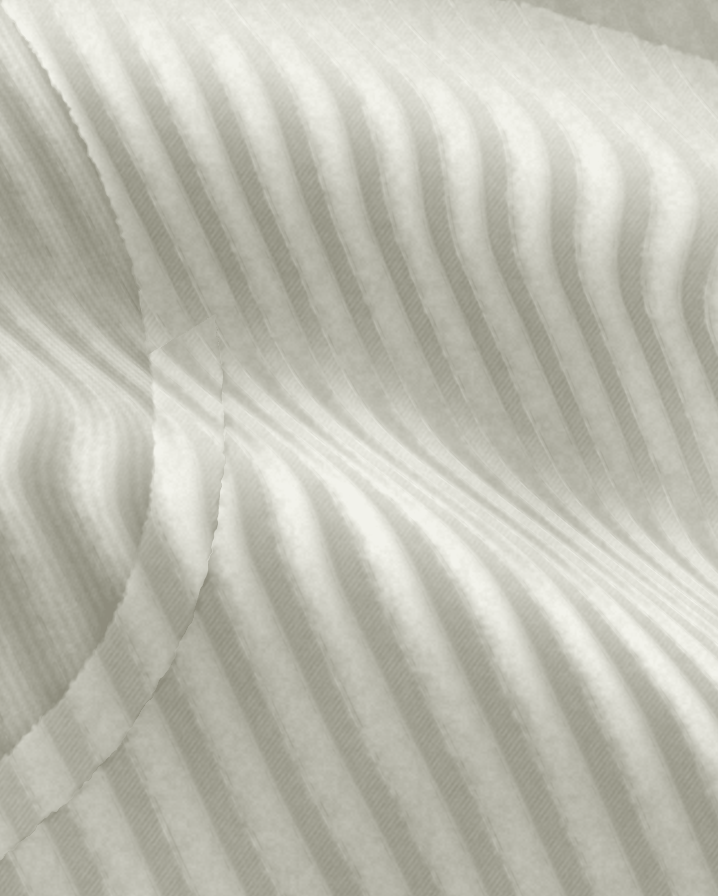
Reproduce this texture procedurally as a Shadertoy shader.

```glsl
float hash(vec2 p) {
    vec3 q = fract(p.xyx * vec3(0.1031, 0.1030, 0.0973));
    q += dot(q, q.yzx + 33.33);
    return fract((q.x + q.y) * q.z);
}

float noise(vec2 p) {
    vec2 i = floor(p), f = fract(p);
    f = f * f * (3.0 - 2.0 * f);
    return mix(mix(hash(i), hash(i + vec2(1, 0)), f.x),
               mix(hash(i + vec2(0, 1)), hash(i + vec2(1, 1)), f.x), f.y);
}

// Bell with a different width on each side
float bell(float x, float before, float after) {
    float s = x / (x < 0.0 ? before : after);
    return exp(-s * s);
}

void mainImage(out vec4 fragColor, in vec2 fragCoord) {
    vec2 p = fragCoord / iResolution.y;
    p.y = 1.0 - p.y;
    float px = 1.0 / iResolution.y;
    float fuzz = noise(p * 75.0) * 0.45 + noise(p * 190.0) * 0.55 - 0.5;
    float sway = noise(p * 5.0 + 7.0) - 0.5;

    // Distance across the two folds
    float fold = p.y - 0.26 * p.x - 0.14 * p.x * p.x;
    float topFold = fold + 0.15 * p.x;
    float below = smoothstep(0.32, 0.55, fold);

    // Curved seam, with a stitched facing on its right side
    float k = p.y - 0.48, kp = max(k, 0.0);
    float slope = 1.5 * k + 4.2 * kp * kp;
    float seam = p.x - 0.172 + 0.75 * k * k + 1.4 * kp * kp * kp;
    seam = seam / sqrt(1.0 + slope * slope) + 0.006 * fuzz;
    float panel = smoothstep(-0.002 - px, 0.002 + px, seam);
    float stitch = seam - 0.078;
    float start = p.y + 0.6 * (p.x - 0.2) - 0.375;
    float facing = panel * (1.0 - smoothstep(-px, px, stitch)) * smoothstep(-px, px, start);

    // Ribs slide sideways where they cross a fold
    float across = p.x - 0.6 * fold + 0.12 * p.x * min(fold, 0.4)
                 - 0.09 * tanh((fold - 0.385) / 0.045)
                 - 0.05 * smoothstep(0.0, 0.5, p.x) * (tanh((topFold + 0.02) / 0.05) - 1.0)
                 - 0.302 + 0.014 * sway;
    float period = 0.089 - 0.012 * smoothstep(0.0, 0.2, topFold) + 0.038 * below;
    float phase = (across + 0.15) / period + 0.18 + 0.4 * facing + 0.3 * (1.0 - panel);
    float r = fract(phase + 0.5) - 0.5;
    float a = abs(r + 0.06 * fuzz);
    float edge = 0.018 + 0.05 * below + px / period;
    float groove = 1.0 - smoothstep(0.17 - edge, 0.17 + edge, a);
    float rib = smoothstep(0.10, 0.46, a);

    // Light on the crests runs further down each rib
    float lit = fold - 0.08 * rib + 0.04 * sway;
    float crest = bell(lit - 0.375, 0.085, 0.12);
    float topCrest = bell(topFold - 0.05 * rib + 0.01, 0.13, 0.12);
    float glow = max(crest, topCrest);
    float light = 0.38 + 0.5 * glow + 0.10 * smoothstep(0.65, 0.95, fold) * (1.0 - p.x);
    light += 0.13 * bell(fold - 0.21, 0.1, 0.06) * bell(p.x - 0.8, 0.14, 0.1);
    light += 0.09 * (rib - 0.4) + 0.10 * sway;
    light = 0.42 + 1.2 * (light - 0.46);

    // Twill grooves, their shaded edge and the broken fine lines beside them
    float depth = mix(0.14, 0.03, glow) * mix(0.5, 1.0, panel) * (1.0 - 0.35 * facing);
    float twill = cos(6.2832 * (150.0 * p.x + 110.0 * p.y)) * (0.4 + noise(p * 130.0));
    light -= groove * (depth + 0.035 * twill * panel * (1.0 - 0.6 * glow));
    light -= 0.06 * bell(r + 0.18, 0.025, 0.06) * panel * (1.0 - 0.6 * glow);
    float lineWidth = 0.012 + px / period * 0.4;
    float broken = smoothstep(0.2, 0.8, noise(p * 130.0 + 31.0)) * (1.0 - 0.4 * glow);
    light += 0.08 * broken * bell(r - 0.19, lineWidth, lineWidth);
    light -= 0.09 * broken * bell(r - 0.25, lineWidth, lineWidth);
    light -= 0.06 * broken * bell(r + 0.25, lineWidth, lineWidth);

    // Left panel: fine knit lines and shade beneath the seam
    float knit = cos(6.2832 * phase * 7.0) * (0.7 + 0.3 * twill);
    float under = 0.05 * knit - 0.07 - 0.18 * exp(min(seam, 0.0) / 0.022) * (1.0 - 0.6 * crest);
    light += (1.0 - panel) * under;

    // Raised seam edge and dashed stitching
    light += panel * 0.10 * exp(-max(seam, 0.0) / 0.009);
    light += 0.03 * facing;
    float dash = smoothstep(0.15, 0.35, abs(fract(p.y * 34.0) - 0.5));
    float lower = smoothstep(0.36, 0.40, p.y);
    light -= lower * bell(stitch, 0.003, 0.006) * (0.03 + 0.12 * dash);

    // Cloth behind the upper fold
    float behind = 1.0 - smoothstep(-0.110, -0.104, topFold + 0.008 * fuzz);
    light = mix(light, 0.36 - 0.06 * groove + 0.1 * sway, behind);

    // Brushed nap
    light += fuzz * mix(0.15, 0.09, groove) + 0.06 * (noise(p * 400.0) - 0.5);
    vec3 shade = vec3(0.555, 0.55, 0.49), cream = vec3(0.95, 0.95, 0.92);
    fragColor = vec4(mix(shade, cream, clamp(light, 0.0, 1.0)), 1.0);
}
```
